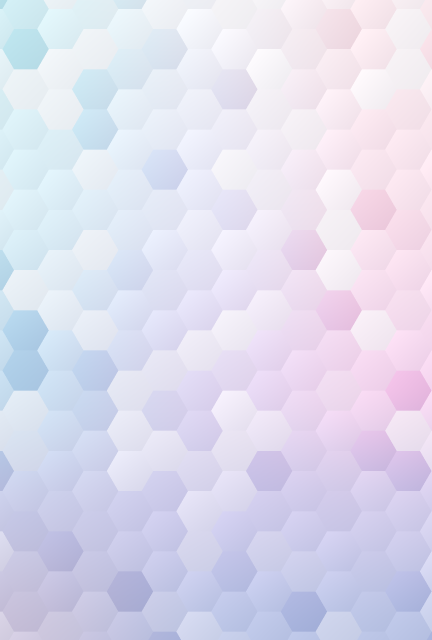
Give the GLSL for this background, as a WebGL 1 fragment shader.

```glsl
precision highp float;
// Pastel honeycomb of flat-topped hexagons over a smooth colour field:
// ice blue to blush at the top, lilac and periwinkle below. Each cell is
// randomly paled or deepened and shaded softly towards its lower right.
uniform vec2 u_resolution;

const vec2 LATTICE = vec2(1.7320508, 1.0); // two columns by one row, in hexagon heights

float hash(vec2 cell) {
  vec3 v = fract(cell.xyx * vec3(0.1031, 0.1030, 0.0973));
  v += dot(v, v.yzx + 33.33);
  return fract((v.x + v.y) * v.z);
}

// Left, middle and right colours blended across the canvas
vec3 band(float x, vec3 left, vec3 middle, vec3 right) {
  return mix(mix(left, middle, smoothstep(0.0, 0.55, x)), right, smoothstep(0.45, 0.9, x));
}

// Colour field, with uv.y running down from the top
vec3 pastelField(vec2 uv) {
  vec3 top = band(uv.x, vec3(0.85, 0.94, 0.96), vec3(0.95, 0.95, 0.97), vec3(0.97, 0.91, 0.93));
  vec3 upper = band(uv.x, vec3(0.85, 0.93, 0.96), vec3(0.91, 0.91, 0.97), vec3(0.97, 0.89, 0.93));
  vec3 centre = band(uv.x, vec3(0.78, 0.87, 0.94), vec3(0.87, 0.83, 0.94), vec3(0.95, 0.83, 0.93));
  vec3 lower = band(uv.x, vec3(0.79, 0.80, 0.91), vec3(0.80, 0.79, 0.92), vec3(0.82, 0.80, 0.92));
  vec3 base = band(uv.x, vec3(0.78, 0.75, 0.85), vec3(0.73, 0.77, 0.90), vec3(0.73, 0.77, 0.90));
  vec3 color = mix(top, upper, smoothstep(0.0, 0.36, uv.y));
  color = mix(color, centre, smoothstep(0.3, 0.64, uv.y));
  color = mix(color, lower, smoothstep(0.6, 0.82, uv.y));
  return mix(color, base, smoothstep(0.78, 1.0, uv.y));
}

// Centre of the nearest hexagon, from two interleaved rectangular lattices
vec2 hexCentre(vec2 q) {
  vec2 a = floor(q / LATTICE + 0.5) * LATTICE;
  vec2 b = (floor(q / LATTICE) + 0.5) * LATTICE;
  return dot(q - a, q - a) < dot(q - b, q - b) ? a : b;
}

vec3 honeycomb(vec2 pixel) {
  vec2 uv = vec2(pixel.x, u_resolution.y - pixel.y) / u_resolution;
  vec2 p = uv * vec2(u_resolution.x / u_resolution.y, 1.0);
  vec2 q = (p - vec2(0.0400, 0.0768)) * 15.93;
  vec2 centre = hexCentre(q);
  vec2 local = q - centre;
  vec2 cell = floor(centre / (0.5 * LATTICE) + 0.5) + 40.0;
  float tone = hash(cell);
  float variation = hash(cell + 71.0);
  float depth = smoothstep(0.35, 1.0, uv.y);

  // Pale and deep cells, both calmer near the bottom
  vec3 color = pastelField(uv);
  float pale = smoothstep(0.38, 0.0, tone) * mix(0.8, 0.3, depth);
  float deep = smoothstep(0.76, 1.0, tone) * mix(0.95, 0.38, depth);
  color = mix(color, vec3(0.965, 0.96, 0.97), pale);
  color = mix(color, color * color, deep);
  color += (variation - 0.5) * 0.022;

  // Soft light from the upper left, greyer towards the lower right
  float slope = dot(local, vec2(0.75, 0.66));
  color -= slope * mix(0.025, 0.06, variation) * vec3(1.0, 0.95, 0.85);
  return color;
}

void main() {
  // Average of a 3 by 3 grid of samples smooths the cell edges
  vec3 sum = vec3(0.0);
  for (int j = -1; j <= 1; j++) {
    for (int i = -1; i <= 1; i++) {
      sum += honeycomb(gl_FragCoord.xy + vec2(float(i), float(j)) / 3.0);
    }
  }
  gl_FragColor = vec4(sum / 9.0, 1.0);
}
```
